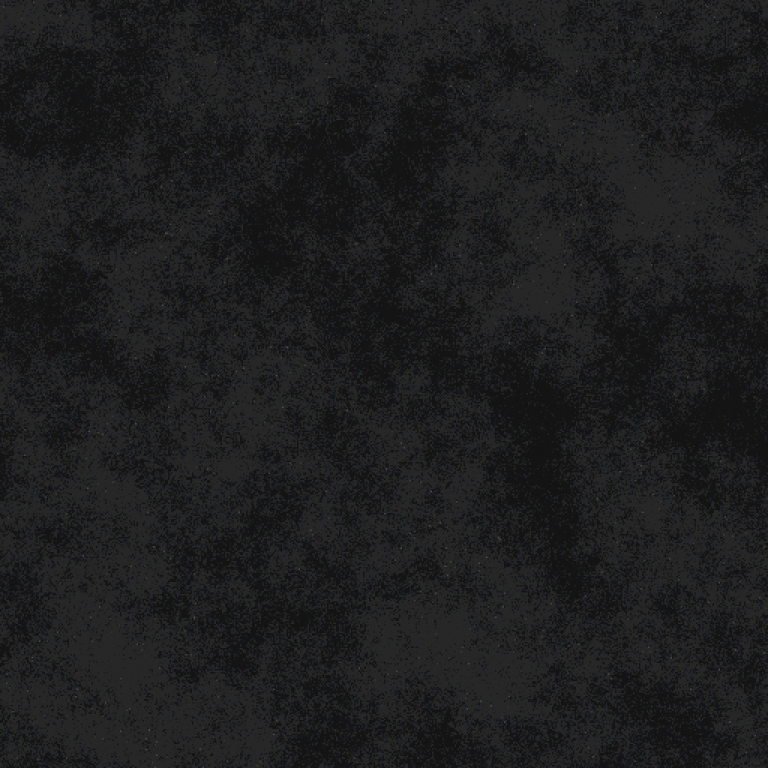
Reproduce this texture procedurally as a Shadertoy shader.

```glsl
// Dark mineral surface: fine square grains in a few near-black tones.
// Fractal gradient noise makes soft blotches, a random offset per grain breaks
// them up, and the sum is cut into dark, middle (partly tinted) and light tones.

const float GRAINS_ACROSS = 512.0;
const float CLOUD_WEIGHT = 0.68;
const float GRAIN_WEIGHT = 0.73;
const float DARK_LIMIT = -0.34;
const float LIGHT_LIMIT = 0.26;
const float TONE_SPREAD = 0.012;

const vec3 COAL   = vec3(0.077);
const vec3 SLATE  = vec3(0.118);
const vec3 ASH    = vec3(0.151);
const vec3 NAVY   = vec3(0.08, 0.09, 0.14);
const vec3 VIOLET = vec3(0.12, 0.12, 0.15);
const vec3 TEAL   = vec3(0.10, 0.14, 0.15);
const vec3 GLINT  = vec3(0.30, 0.32, 0.29);

// Three independent random values in 0..1 for an integer cell
vec3 hash3(vec2 cell, int seed) {
    uvec3 v = uvec3(ivec3(ivec2(cell), seed)) * 1664525u + 1013904223u;
    v.x += v.y * v.z; v.y += v.z * v.x; v.z += v.x * v.y;
    v ^= v >> 16u;
    v.x += v.y * v.z; v.y += v.z * v.x; v.z += v.x * v.y;
    return vec3(v >> 8u) / 16777216.0;
}

// Gradient noise, scaled to unit variance
float gradientNoise(vec2 p, int seed) {
    vec2 cell = floor(p);
    vec2 f = p - cell;
    vec2 fade = f * f * f * (f * (f * 6.0 - 15.0) + 10.0);
    vec4 slopes;
    for (int i = 0; i < 4; i++) {
        vec2 corner = vec2(i & 1, i >> 1);
        float angle = 6.2832 * hash3(cell + corner, seed).x;
        slopes[i] = dot(vec2(cos(angle), sin(angle)), f - corner);
    }
    vec2 rows = mix(slopes.xz, slopes.yw, fade.x);
    return mix(rows.x, rows.y, fade.y) / 0.215;
}

// Sum of rotated octaves, kept at unit variance
float clouds(vec2 p, float frequency, float gain) {
    const mat2 TURN = mat2(0.8, 0.6, -0.6, 0.8);
    float sum = 0.0, power = 0.0, amplitude = 1.0;
    p *= frequency;
    for (int octave = 0; octave < 7; octave++) {
        sum += amplitude * gradientNoise(p, octave + 11);
        power += amplitude * amplitude;
        amplitude *= gain;
        p = TURN * p * 2.0 + 0.37;
    }
    return sum / sqrt(power);
}

// Middle tone: mostly grey, with some cool tints
vec3 middleTone(float pick) {
    if (pick < 0.62) return SLATE;
    if (pick < 0.79) return NAVY;
    return pick < 0.91 ? VIOLET : TEAL;
}

vec3 grainColor(vec2 cell) {
    float cloud = clouds((cell + 0.5) / GRAINS_ACROSS, 3.2, 0.9);
    float grain = (dot(hash3(cell, 1), vec3(1.0)) - 1.5) * 2.0;
    float level = CLOUD_WEIGHT * cloud + GRAIN_WEIGHT * grain;
    vec3 pick = hash3(cell, 2);

    vec3 color = middleTone(pick.x);
    if (level < DARK_LIMIT) color = COAL;
    if (level > LIGHT_LIMIT) color = ASH;

    // Rare brighter specks on the light patches
    if (cloud > 0.2 && pick.y > 0.994) color = mix(ASH, GLINT, pick.z);

    // Slight tone difference from grain to grain
    return color + TONE_SPREAD * (hash3(cell, 3) - 0.5);
}

void mainImage(out vec4 fragColor, in vec2 fragCoord) {
    float side = min(iResolution.x, iResolution.y);
    vec3 color = vec3(0.0);

    // Four samples per pixel smooth the grain edges
    for (int i = 0; i < 4; i++) {
        vec2 jitter = vec2(i & 1, i >> 1) * 0.5 - 0.25;
        vec2 uv = (fragCoord + jitter) / side;
        color += 0.25 * grainColor(floor(uv * GRAINS_ACROSS));
    }
    fragColor = vec4(color, 1.0);
}
```
